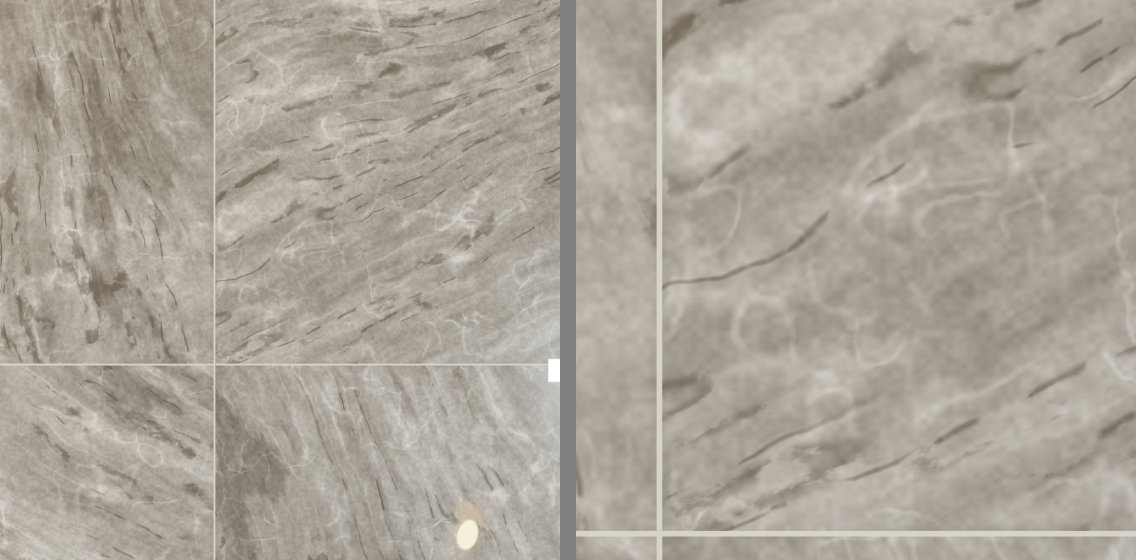
Left: the whole. Right: its middle third, enlarged.
This texture is drawn by a Shadertoy shader. Its source:

```glsl
// Four large polished marble tiles meeting at an off-centre grout cross.
// Each tile has its own vein direction; stretched noise makes bands, smudges
// and flecks, noise contours make hairline cracks, and soft glare lies on top.

float hash(vec2 p) {
    vec3 h = fract(vec3(p.xyx) * 0.1031);
    h += dot(h, h.yzx + 33.33);
    return fract((h.x + h.y) * h.z);
}

float noise(vec2 p) {
    vec2 i = floor(p), f = fract(p);
    f = f * f * (3.0 - 2.0 * f);
    return mix(mix(hash(i), hash(i + vec2(1, 0)), f.x),
               mix(hash(i + vec2(0, 1)), hash(i + vec2(1, 1)), f.x), f.y);
}

float fbm(vec2 p) {
    float sum = 0.0, amp = 0.5;
    for (int i = 0; i < 5; i++) {
        sum += amp * noise(p);
        p = p * 2.03 + 17.3;
        amp *= 0.5;
    }
    return sum / 0.97;
}

// Thin line along the middle contour of a noise value
float contour(float n, float width) {
    return 1.0 - smoothstep(0.0, width, abs(n - 0.5));
}

vec3 marble(vec2 uv, vec2 tile) {
    // Vein angle: steep on one diagonal, shallow on the other
    float angle = mix(mix(-0.48, -1.15, tile.x), mix(-1.36, 0.42, tile.x), tile.y);
    float c = cos(angle), s = sin(angle);
    vec2 seed = tile * vec2(13.7, 29.1) + 40.0;
    vec2 p = uv + seed;

    // Coordinates along and across the veins, gently bent
    vec2 v = mat2(c, -s, s, c) * (uv - 0.5);
    v.y += 0.14 * (noise(v * 2.2 + seed) - 0.5) + 0.05 * (fbm(v * 6.0 + seed) - 0.5);
    v += seed;

    // Broad clouds, long bands and fine striations
    float tone = 0.55 + 0.65 * (fbm(p * 3.5) - 0.5);
    tone += 0.85 * (fbm(v * vec2(1.6, 13.0)) - 0.5);
    float fine = smoothstep(0.25, 0.65, noise(v * vec2(3.0, 7.0) + 2.0));
    tone += (0.35 + 0.40 * fine) * (fbm(v * vec2(9.0, 70.0)) - 0.5);

    // Mottled flakes, slightly stretched along the veins
    tone += 0.55 * (fbm(v * vec2(28.0, 62.0) + 4.0) - 0.5);

    // Dark lens-shaped smudges with ragged, streaked ends
    float ragged = fbm(v * vec2(7.0, 20.0) + 5.0) + 0.16 * (fbm(v * vec2(18.0, 110.0)) - 0.5);
    float smudge = smoothstep(0.56, 0.66, ragged);
    tone -= 0.42 * smudge * smoothstep(0.38, 0.65, noise(v * vec2(3.0, 5.0) + 9.0));

    // Broken dark flecks and pale threads following the veins
    for (float k = 0.0; k < 2.0; k++) {
        vec2 q = v + 3.7 * k;
        float fleck = contour(noise(q * vec2(5.0, 34.0 + 16.0 * k) + 3.0), 0.10);
        fleck *= smoothstep(0.48, 0.62, fbm(q * vec2(36.0, 60.0)));
        tone -= 0.75 * fleck * smoothstep(0.50, 0.72, noise(q * vec2(2.5, 9.0) + 21.0));
        float thread = contour(noise(q * vec2(6.0, 34.0) + 31.0), 0.08);
        tone += 0.26 * thread * smoothstep(0.50, 0.75, noise(q * vec2(9.0, 14.0) + 15.0));
    }

    // Short pale cracks crossing the veins
    vec2 wander = vec2(fbm(p * 16.0), fbm(p * 16.0 + 8.0));
    for (float k = 0.0; k < 4.0; k++) {
        float size = 11.0 + 6.0 * k;
        float crack = contour(noise(p * size + 1.1 * wander + 7.0 * k), 0.0035 * size);
        tone += 0.32 * crack * smoothstep(0.58, 0.80, noise(p * 17.0 + 19.0 * k));
    }

    // Stone grain, and more daylight toward the bottom
    tone += 0.26 * (noise(p * 250.0) - 0.5) + 0.22 * (noise(p * 130.0) - 0.5);
    tone += 0.20 * (0.45 - uv.y);
    vec3 stone = mix(vec3(0.55, 0.52, 0.47), vec3(0.765, 0.745, 0.71), clamp(tone, -0.4, 1.3));

    // Warm beige at upper left, cooler grey at lower right
    return stone + vec3(0.008, 0.0, -0.012) * (uv.y - uv.x + 0.1);
}

void mainImage(out vec4 fragColor, in vec2 fragCoord) {
    vec2 uv = fragCoord / iResolution.xy;
    float px = 1.0 / min(iResolution.x, iResolution.y);
    vec2 joint = vec2(0.383, 0.349);
    vec3 color = marble(uv, step(joint, uv));

    // Grout lines with a faint shadow beside them
    vec2 gap = abs(uv - joint);
    float d = min(gap.x, gap.y);
    color *= 1.0 - 0.06 * exp(-d * 220.0);
    float grout = 1.0 - smoothstep(0.0017 - 0.6 * px, 0.0017 + 0.6 * px, d);
    color = mix(color, vec3(0.85, 0.84, 0.79), 0.95 * grout);

    // Cool window glare at the right edge
    vec2 g = (uv - vec2(1.02, 0.32)) / vec2(0.08, 0.15);
    color = mix(color, vec3(0.82, 0.84, 0.85), 0.55 * exp(-dot(g, g)));

    // Lamp reflection: warm block above a bright tilted oval
    vec2 l = uv - vec2(0.835, 0.045);
    vec2 b = abs(l - vec2(0.005, 0.034)) - vec2(0.020, 0.018);
    color = mix(color, vec3(0.78, 0.71, 0.60), 0.65 * (1.0 - smoothstep(-0.004, 0.006, max(b.x, b.y))));
    l.x -= 0.15 * l.y;
    float oval = (length(l / vec2(0.018, 0.026)) - 1.0) * 0.018;
    color += vec3(0.06, 0.05, 0.02) * exp(-max(oval, 0.0) * 90.0);
    color = mix(color, vec3(0.96, 0.94, 0.85), 1.0 - smoothstep(-0.002, 0.001 + px, oval));

    // White patch at the right edge
    vec2 w = abs(uv - vec2(1.0, 0.3385)) - vec2(0.021, 0.0205);
    color = mix(color, vec3(1.0), 1.0 - smoothstep(-px, px, max(w.x, w.y)));

    fragColor = vec4(clamp(color, 0.0, 1.0), 1.0);
}
```
